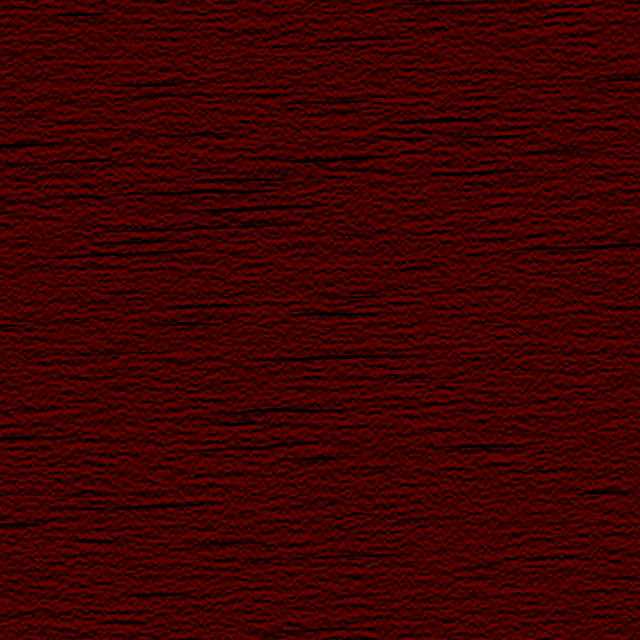
This texture is drawn by a three.js fragment shader. Its source:

```glsl
varying vec2 vUv;

// Tones of the red channel
const float BASE_RED = 0.255;
const float MIN_RED = 0.01;
const float MAX_RED = 0.41;

// Cells per canvas, across and up
const vec2 CRACK_SCALE = vec2(5.5, 112.0);
const vec2 STREAK_SCALE = vec2(14.0, 145.0);
const vec2 FIBRE_SCALE = vec2(55.0, 190.0);
const vec2 GRAIN_SCALE = vec2(200.0, 225.0);

// Contrast of each layer
const float STREAK_GAIN = 0.20;
const float FIBRE_GAIN = 0.22;
const float GRAIN_GAIN = 0.36;
const float CRACK_DEPTH = 0.92;
const float CRACK_START = 0.30;
const float CRACK_FULL = 0.66;

// Share of the neighbouring rows taken away from each row
const float FLATTEN = 0.92;

// Direction and waviness of the grain
const float SLOPE = 0.035;
const vec2 WAVE_SCALE = vec2(3.0, 5.0);
const float WAVE_AMOUNT = 0.012;
const vec2 WOBBLE_SCALE = vec2(18.0, 28.0);
const float WOBBLE_AMOUNT = 0.004;

float hash(vec2 p) {
  vec3 q = fract(p.xyx * vec3(0.1031, 0.1030, 0.0973));
  q += dot(q, q.yzx + 33.33);
  return fract((q.x + q.y) * q.z);
}

// One row of 1D noise, shifted at random so that cells never line up
float rowNoise(float x, float row) {
  x += hash(vec2(row, 71.0)) * 17.0;
  float cell = floor(x);
  float t = smoothstep(0.0, 1.0, x - cell);
  return mix(hash(vec2(cell, row)), hash(vec2(cell + 1.0, row)), t);
}

// Noise from -0.5 to 0.5, blended between neighbouring rows
float fibreNoise(vec2 p, float seed) {
  float row = floor(p.y);
  float t = smoothstep(0.0, 1.0, p.y - row);
  row += seed;
  return mix(rowNoise(p.x, row), rowNoise(p.x, row + 1.0), t) - 0.5;
}

// Noise with little broad variation: each row against its neighbours
float ridgeNoise(vec2 p, float seed) {
  vec2 up = vec2(0.0, 1.0);
  float around = 0.5 * (fibreNoise(p + up, seed) + fibreNoise(p - up, seed));
  return fibreNoise(p, seed) - FLATTEN * around;
}

void main() {
  // Tilt and bend the grain
  vec2 p = vUv;
  p.y -= SLOPE * p.x;
  p.y += WAVE_AMOUNT * fibreNoise(vUv * WAVE_SCALE, 900.0);
  p.y += WOBBLE_AMOUNT * fibreNoise(vUv * WOBBLE_SCALE, 1300.0);

  // Layers from long to short
  float crackField = ridgeNoise(p * CRACK_SCALE, 1700.0);
  float streak = ridgeNoise(p * STREAK_SCALE, 2100.0);
  float fibre = ridgeNoise(p * FIBRE_SCALE, 2500.0);
  float grain = ridgeNoise(p * GRAIN_SCALE, 2900.0);

  float red = BASE_RED + STREAK_GAIN * streak + FIBRE_GAIN * fibre + GRAIN_GAIN * grain;

  // Dark cracks, broken up by the finer layers
  float crackLine = crackField - 0.18 * streak - 0.2 * fibre;
  red *= 1.0 - CRACK_DEPTH * smoothstep(CRACK_START, CRACK_FULL, crackLine);

  gl_FragColor = vec4(clamp(red, MIN_RED, MAX_RED), 0.0, 0.0, 1.0);
}
```
